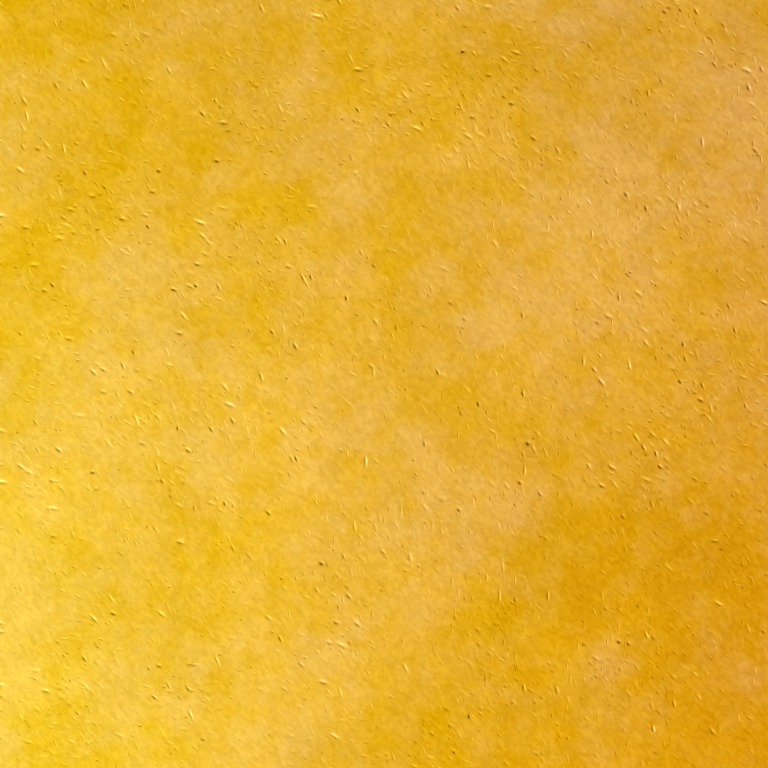
Reproduce this texture procedurally as a Shadertoy shader.

```glsl
// A warm golden wall: a broad yellow-to-orange glow, clouded by layers of
// soft cellular noise that shift the saturation, with clustered short flecks
// pressed into the surface, each lit on one flank and shaded on the other.

const vec3 TOP_LEFT     = vec3(0.910, 0.710, 0.165);
const vec3 TOP_RIGHT    = vec3(0.870, 0.645, 0.230);
const vec3 BOTTOM_LEFT  = vec3(0.990, 0.825, 0.225);
const vec3 BOTTOM_RIGHT = vec3(0.865, 0.600, 0.070);
const vec3 PALE_SHIFT   = vec3(0.070, 0.095, 0.480);
const vec3 FLECK_LIGHT  = vec3(0.200, 0.230, 0.300);
const vec3 FLECK_SHADE  = vec3(0.340, 0.330, 0.170);

vec3 hash3(vec2 cell, float seed) {
    vec3 q = fract(vec3(cell.xyx) * vec3(0.1031, 0.1030, 0.0973) + seed * 0.137);
    q += dot(q, q.yxz + 33.33);
    return fract((q.xxy + q.yzz) * q.zyx);
}

mat2 rotation(float angle) {
    float c = cos(angle), s = sin(angle);
    return mat2(c, -s, s, c);
}

// Blend of random cell values around jittered points, centred on zero
float softCells(vec2 p, float seed) {
    vec2 base = floor(p);
    float total = 0.0, weight = 0.0;
    for (int y = -1; y <= 1; y++)
    for (int x = -1; x <= 1; x++) {
        vec2 cell = base + vec2(x, y);
        vec3 rnd = hash3(cell, seed);
        vec2 d = p - cell - rnd.xy;
        float w = exp(-5.0 * dot(d, d));
        total += w * rnd.z;
        weight += w;
    }
    return total / weight - 0.5;
}

// Octaves of soft cells, from broad clouds to small blotches
float clouds(vec2 p, float scale, float seed) {
    float sum = 0.0, amplitude = 0.32;
    for (int i = 0; i < 5; i++) {
        sum += amplitude * softCells(p * scale, seed + float(i));
        p = rotation(0.7) * p + 3.1;
        scale *= 2.0;
        amplitude *= 0.88;
    }
    return sum;
}

// Signed relief of scattered strokes: positive is lit, negative is shaded
float flecks(vec2 p, float scale, float density, float lean, float seed) {
    vec2 q = p * scale, base = floor(q);
    float relief = 0.0;
    for (int y = -1; y <= 1; y++)
    for (int x = -1; x <= 1; x++) {
        vec2 cell = base + vec2(x, y);
        vec3 place = hash3(cell, seed);
        vec3 shape = hash3(cell, seed + 5.0);
        float present = step(place.z, density);
        vec2 d = rotation(lean + 1.1 * (shape.x - 0.5)) * (q - cell - place.xy);
        float along = d.x / mix(0.16, 0.38, shape.y);
        float across = d.y / mix(0.09, 0.14, shape.x);
        float strength = mix(0.25, 1.2, shape.z * shape.z * shape.z);
        relief += present * strength * 2.0 * (across + 0.8 * (shape.y - 0.5))
                * exp(-across * across - along * along);
    }
    return relief;
}

vec3 glow(vec2 uv) {
    vec3 top = mix(TOP_LEFT, TOP_RIGHT, uv.x);
    vec3 bottom = mix(BOTTOM_LEFT, BOTTOM_RIGHT, uv.x);
    return mix(bottom, top, smoothstep(-0.1, 1.1, uv.y));
}

void mainImage(out vec4 fragColor, in vec2 fragCoord) {
    vec2 uv = fragCoord / iResolution.xy;
    vec2 p = fragCoord / iResolution.y;

    // Glow with pale and saturated clouds
    vec3 color = glow(uv);
    color += PALE_SHIFT * clouds(p, 4.5, 1.0);
    color += vec3(0.08, 0.08, 0.02) * clouds(p + 7.0, 3.0, 20.0);
    color.b = clamp(color.b + 0.015, 0.04, 0.30);

    // Fine grain stretched along the lean of the flecks
    float lean = -0.85 + 0.25 * sin(5.0 * p.x + 2.0 * sin(4.0 * p.y));
    vec2 grainPoint = rotation(-0.85) * p;
    color += 0.045 * softCells(grainPoint * vec2(120.0, 240.0), 31.0);
    color += 0.045 * softCells(grainPoint * vec2(230.0, 330.0), 33.0);

    // Small flecks gather in clusters, with a dense finer set between them
    float cluster = smoothstep(-0.15, 0.4, softCells(p * 15.0, 40.0));
    float relief = 0.78 * flecks(p, 60.0, 0.08 + 0.6 * cluster, lean, 50.0);
    relief += 0.42 * flecks(p, 92.0, 0.30 + 0.6 * cluster, lean, 70.0);
    color += FLECK_LIGHT * max(relief, 0.0) - FLECK_SHADE * max(-relief, 0.0);

    fragColor = vec4(clamp(color, 0.0, 1.0), 1.0);
}
```
